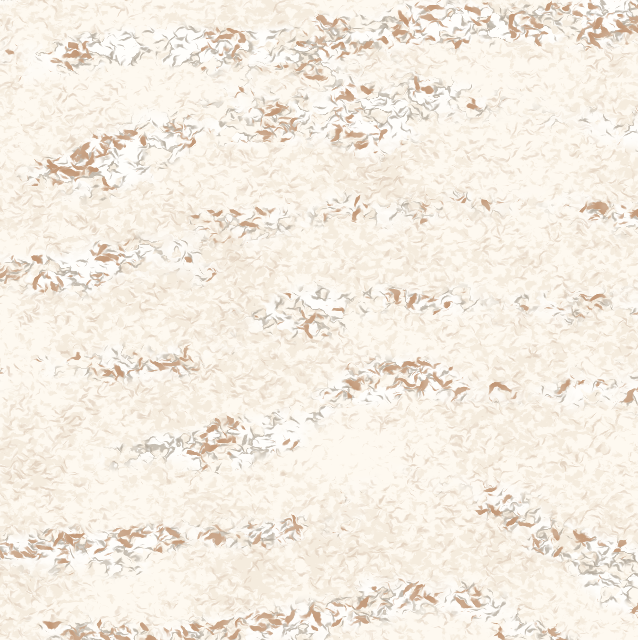
Give the GLSL for this texture, as a Shadertoy shader.

```glsl
// Cream stone with wavy level bands of white chips, brown shards and grey hairlines

#define BAND_COUNT 6.4
#define BAND_WAVE 0.022
#define SHARD_CELLS 50.0
#define SPLINTER_CELLS 92.0
#define CHIP_SCALE 50.0
#define GRAIN_SCALE 150.0
#define TILT 1.1
#define CREAM vec3(0.995, 0.975, 0.94)
#define SAND vec3(0.962, 0.926, 0.872)
#define TAN vec3(0.865, 0.79, 0.715)
#define BROWN vec3(0.755, 0.585, 0.455)
#define GREY vec3(0.69, 0.65, 0.595)

vec2 hash2(vec2 p) {
    vec3 q = fract(p.xyx * vec3(0.1031, 0.1030, 0.0973));
    q += dot(q, q.yzx + 33.33);
    return fract((q.xx + q.yz) * q.zy);
}

float noise(vec2 p) {
    vec2 cell = floor(p), f = fract(p);
    f = f * f * (3.0 - 2.0 * f);
    float low = mix(hash2(cell).x, hash2(cell + vec2(1, 0)).x, f.x);
    float high = mix(hash2(cell + vec2(0, 1)).x, hash2(cell + vec2(1, 1)).x, f.x);
    return mix(low, high, f.y);
}

float layeredNoise(vec2 p) {
    float sum = 0.0, weight = 0.5;
    for (int i = 0; i < 3; i++) {
        sum += weight * noise(p);
        p = mat2(1.6, 1.2, -1.2, 1.6) * p + 7.3;
        weight *= 0.5;
    }
    return sum / 0.875;
}

// Cellular scatter of thin, bent slivers; cover sets how many cells are filled
float slivers(vec2 p, float cells, float cover, float slim, float seed) {
    vec2 q = p * cells, home = floor(q);
    float soft = 0.7 / iResolution.y, ink = 0.0;
    for (int y = -1; y <= 1; y++)
    for (int x = -1; x <= 1; x++) {
        vec2 cell = home + vec2(x, y);
        vec2 place = hash2(cell + seed), kind = hash2(cell + seed + 57.0);
        vec2 d = q - cell - place;
        float angle = TILT * (2.0 * kind.x - 1.0);
        float c = cos(angle), s = sin(angle);
        d = vec2(c * d.x + s * d.y, c * d.y - s * d.x);
        d.y += (place.x - 0.5) * d.x * d.x;
        float size = 0.68 * smoothstep(0.0, 0.35, cover - kind.y);
        float dist = (length(d / vec2(1.0, slim)) - size) * slim / cells;
        ink = max(ink, step(kind.y, cover) * (1.0 - smoothstep(-soft, soft, dist)));
    }
    return ink;
}

// Strength of the wavy, broken bands, with frayed borders
float bandMask(vec2 p) {
    float wave = sin(p.x * 6.0 + 1.0) + 0.6 * sin(p.x * 13.0 + p.y * 9.0);
    float drift = 0.14 * (noise(p * vec2(3.0, 2.5) + 4.0) - 0.5);
    float band = 0.5 + 0.5 * cos(6.2832 * BAND_COUNT * (p.y + BAND_WAVE * wave + drift));
    float patches = layeredNoise(p * vec2(5.0, 9.0) + 20.0) - 0.5;
    float fray = layeredNoise(p * vec2(28.0, 36.0) + 45.0) - 0.5;
    return smoothstep(0.20, 0.58, 0.52 * band + 1.0 * patches + 0.35 * fray);
}

void mainImage(out vec4 fragColor, in vec2 fragCoord) {
    vec2 p = fragCoord / iResolution.y;
    float bands = bandMask(p);

    // Ragged outlines for everything scattered
    vec2 ragged = p + 0.013 * (vec2(layeredNoise(p * 75.0), layeredNoise(p * 75.0 + 31.0)) - 0.5);
    float clusters = layeredNoise(p * vec2(17.0, 24.0) + 60.0);

    // Mottled ground with faint tan flecks
    float clouds = layeredNoise(p * vec2(5.0, 7.0) + 9.0) - 0.5;
    float grain = layeredNoise(ragged * GRAIN_SCALE * vec2(0.8, 1.1)) + 0.5 * clouds;
    vec3 color = mix(CREAM, SAND, smoothstep(0.46, 0.70, grain));
    float fleckCover = 0.40 + 1.1 * (clusters - 0.45) + 0.6 * clouds;
    float flecks = slivers(ragged, SPLINTER_CELLS, fleckCover, 0.25, 11.0);
    color = mix(color, TAN, flecks * (0.25 + 0.55 * noise(p * 40.0)));

    // White chips inside the bands
    float chips = layeredNoise(ragged * CHIP_SCALE * vec2(0.8, 1.1) + 80.0);
    color = mix(color, vec3(1.0, 0.995, 0.985), bands * smoothstep(0.43, 0.51, chips));

    // Grey hairlines along the chip edges, and grey splinters
    float hairline = 1.0 - smoothstep(0.015, 0.06, abs(chips - 0.46));
    float broken = smoothstep(0.40, 0.60, noise(p * 55.0 + 15.0));
    color = mix(color, GREY, 0.7 * hairline * broken * bands);
    float splinters = slivers(ragged, SPLINTER_CELLS, 0.62 * bands, 0.24, 130.0);
    color = mix(color, GREY, 0.75 * splinters);

    // Brown shards, gathered in clusters
    float gather = bands * smoothstep(0.30, 0.62, clusters);
    float shards = slivers(ragged, SHARD_CELLS, 0.82 * gather, 0.3, 210.0);
    shards = max(shards, 0.85 * slivers(ragged, SPLINTER_CELLS, 0.6 * gather, 0.27, 320.0));
    vec3 shardColor = mix(BROWN, TAN, 0.5 * noise(p * 90.0 + 5.0));
    color = mix(color, shardColor, shards);

    fragColor = vec4(color, 1.0);
}
```
